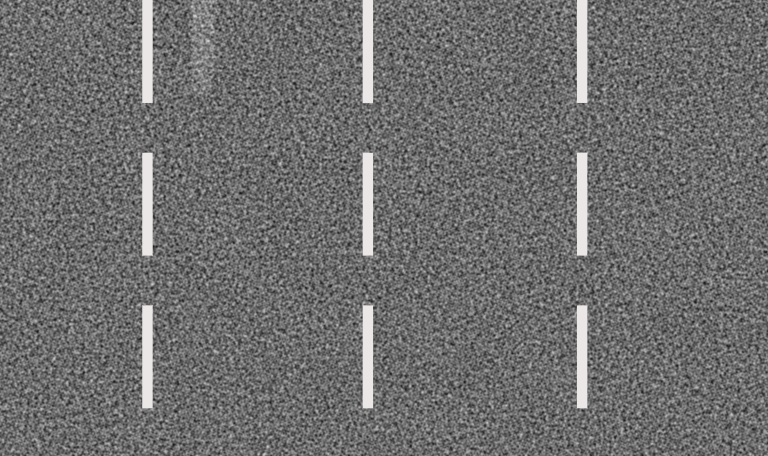
This texture is drawn by a Shadertoy shader. Its source:

```glsl
// Grey speckled asphalt with three columns of dashed white lane lines and one faint worn streak.

// Random unit vector for a lattice point
vec2 randomGradient(vec2 cell) {
    vec3 p = fract(cell.xyx * vec3(0.1031, 0.1030, 0.0973));
    p += dot(p, p.yzx + 33.33);
    float angle = 6.2832 * fract((p.x + p.y) * p.z);
    return vec2(cos(angle), sin(angle));
}

float gradientNoise(vec2 p) {
    vec2 i = floor(p), f = fract(p);
    vec2 u = f * f * f * (f * (f * 6.0 - 15.0) + 10.0);
    vec2 e = vec2(0.0, 1.0);
    return mix(mix(dot(randomGradient(i), f),
                   dot(randomGradient(i + e.yx), f - e.yx), u.x),
               mix(dot(randomGradient(i + e), f - e),
                   dot(randomGradient(i + 1.0), f - 1.0), u.x), u.y);
}

// Short flecks lying in several directions
float fleckGrain(vec2 p) {
    float sum = 0.0;
    for (int k = 0; k < 4; k++) {
        float a = 0.35 + 0.7854 * float(k);
        vec2 q = mat2(cos(a), -sin(a), sin(a), cos(a)) * p;
        sum += gradientNoise(q * vec2(85.0, 190.0) + 400.0 + 371.0 * float(k));
    }
    return sum;
}

// Coverage of the dashes; uv spans the canvas, with its origin at the lower left
float laneDashes(vec2 uv) {
    float aspect = iResolution.x / iResolution.y;
    float along = abs(mod(1.0 - uv.y + 0.0545, 0.3348) - 0.1674) - 0.1129;
    float across = 1.0;
    for (int k = 0; k < 3; k++) {
        float n = float(k);
        float center = 0.192 + 0.287 * n - 0.004 * n * (n - 1.0);
        across = min(across, abs(uv.x - center) - 0.0068);
    }
    float edge = max(across * aspect, along);
    return clamp(0.5 - edge * iResolution.y, 0.0, 1.0);
}

void mainImage(out vec4 fragColor, in vec2 fragCoord) {
    vec2 uv = fragCoord / iResolution.xy;
    vec2 p = fragCoord / iResolution.y;

    // Asphalt: fine grain over very soft mottling
    float tone = 0.422 + 0.21 * fleckGrain(p) + 0.025 * gradientNoise(p * 9.0);

    // Worn streak falling from the top edge
    float streak = 1.0 - smoothstep(0.012, 0.017, abs(uv.x - 0.264));
    streak *= smoothstep(0.785, 0.815, uv.y);
    tone += streak * mix(0.07, 0.11, smoothstep(0.8, 1.0, uv.y));

    vec3 color = mix(vec3(clamp(tone, 0.12, 0.8)), vec3(0.925, 0.905, 0.905), laneDashes(uv));
    fragColor = vec4(color, 1.0);
}
```
